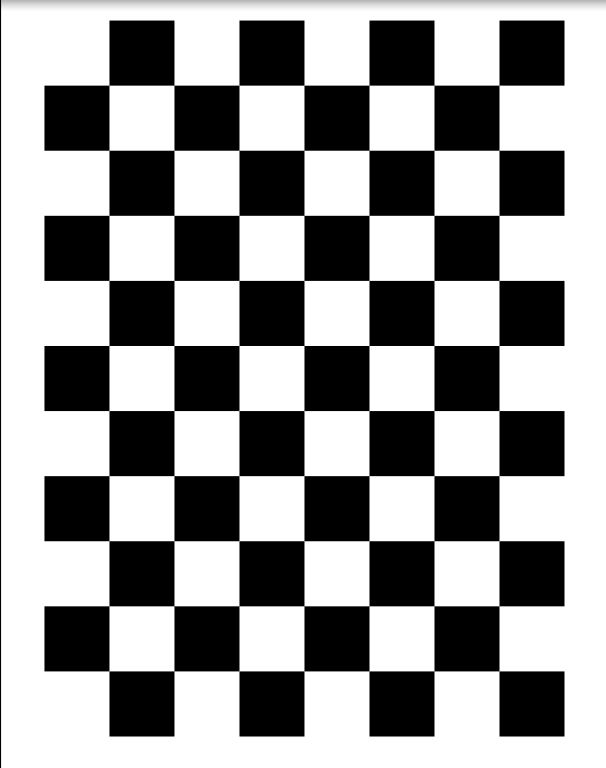
Give the GLSL for this pattern, as a Shadertoy shader.

```glsl
// Lengths are fractions of the canvas height
const vec2 BOARD_CELLS = vec2(8.0, 11.0);
const vec2 BOARD_CORNER = vec2(0.0579, 0.0410);
const vec2 CELL_SIZE = vec2(0.08464, 0.08475);
const float BORDER_WIDTH = 0.0014;
const float SHADOW_DEPTH = 0.016;
const float SHADOW_STRENGTH = 0.30;
const vec3 PAPER = vec3(1.0);
const vec3 INK = vec3(0.0);

// Alternates between +1 and -1 per cell, with edges one pixel wide
vec2 cellSigns(vec2 p, vec2 pixel) {
    vec2 edgeDistance = abs(mod(p - 0.5, 2.0) - 1.0) - 0.5;
    return clamp(2.0 * edgeDistance / pixel, -1.0, 1.0);
}

// Coverage of the rectangle from the origin to size
float rectangle(vec2 p, vec2 size, vec2 pixel) {
    vec2 inside = clamp(min(p, size - p) / pixel + 0.5, 0.0, 1.0);
    return inside.x * inside.y;
}

float checkerboard(vec2 uv, float pixel) {
    vec2 p = (uv - BOARD_CORNER) / CELL_SIZE;
    vec2 cellPixel = pixel / CELL_SIZE;

    // Hold the parity steady across the outer edge
    vec2 inner = clamp(p, cellPixel, BOARD_CELLS - cellPixel);
    vec2 signs = cellSigns(inner, cellPixel);
    float dark = 0.5 - 0.5 * signs.x * signs.y;
    return dark * rectangle(p, BOARD_CELLS, cellPixel);
}

void mainImage(out vec4 fragColor, in vec2 fragCoord) {
    float pixel = 1.0 / iResolution.y;
    vec2 uv = fragCoord * pixel;

    // Checks and the thin left border
    float border = clamp((BORDER_WIDTH - uv.x) / pixel + 0.5, 0.0, 1.0);
    float ink = max(checkerboard(uv, pixel), border);
    vec3 color = mix(PAPER, INK, ink);

    // Soft shadow along the top
    float fade = clamp(1.0 - (1.0 - uv.y) / SHADOW_DEPTH, 0.0, 1.0);
    color *= 1.0 - SHADOW_STRENGTH * pow(fade, 1.5);

    fragColor = vec4(color, 1.0);
}
```
